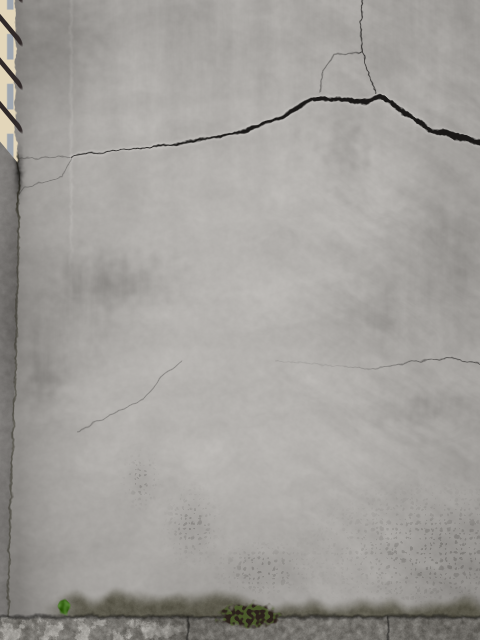
This texture is drawn by a WebGL 2 fragment shader. Its source:

```glsl
#version 300 es
precision highp float;
uniform vec2 u_resolution;
out vec4 fragColor;

const vec3 PLASTER = vec3(.705, .695, .682);
const vec3 CRACK = vec3(.1, .095, .09);
const vec3 MOSS = vec3(.29, .28, .22);

vec2 hash2(vec2 p) {
  vec3 q = fract(p.xyx * vec3(.1031, .103, .0973));
  q += dot(q, q.yzx + 33.33);
  return fract((q.xx + q.yz) * q.zy);
}

float corner(vec2 cell, vec2 offset) {
  float a = 6.2832 * hash2(cell).x;
  return dot(vec2(cos(a), sin(a)), offset);
}

float noise(vec2 p) {
  vec2 i = floor(p), f = fract(p), e = vec2(0, 1);
  vec2 u = f * f * (3. - 2. * f);
  return mix(mix(corner(i, f), corner(i + e.yx, f - e.yx), u.x),
             mix(corner(i + e, f - e), corner(i + 1., f - 1.), u.x), u.y);
}

float fbm(vec2 p) {
  float sum = 0., amp = .6;
  for (int i = 0; i < 5; i++) {
    sum += amp * noise(p);
    p = mat2(1.6, 1.2, -1.2, 1.6) * p + 7.3;
    amp *= .55;
  }
  return sum;
}

// Soft ellipse: centre and radii
float blot(vec2 p, vec4 s) {
  vec2 q = (p - s.xy) / s.zw;
  return exp(-dot(q, q));
}

float below(float edge, float x, float soft) {
  return 1. - smoothstep(edge - soft, edge + soft, x);
}

float path(vec2 p, vec2 pts[5]) {
  float dist = 9.;
  for (int i = 0; i < 4; i++) {
    vec2 a = p - pts[i], d = pts[i + 1] - pts[i];
    dist = min(dist, length(a - d * clamp(dot(a, d) / dot(d, d), 0., 1.)));
  }
  return dist;
}

// Scattered damp dots, one per grid cell
float dots(vec2 g) {
  vec2 h = hash2(floor(g));
  return below(.1 + .25 * h.y * h.x, length(fract(g) - .3 - .4 * h), .1) * step(.35, h.y);
}

void main() {
  vec2 p = gl_FragCoord.xy / u_resolution.y;
  float px = 1. / u_resolution.y;
  float cloud = fbm(p * 5.), grain = fbm(p * 90.), wash = fbm(p * vec2(28, 3));
  vec2 wobble = vec2(noise(p * 60.), noise(p * 60. + 31.));
  vec2 rough = p + .004 * wobble + .0018 * noise(p * 190.);

  // Plaster: clouds, vertical washes and slanted strokes
  vec2 slant = mat2(.82, .57, -.57, .82) * p;
  float shade = .07 * cloud + .025 * grain + .07 * wash * smoothstep(.55, 1., p.y);
  shade += .05 * fbm(slant * vec2(6, 40) + cloud) * smoothstep(.3, .6, p.x);
  shade += .04 * fbm(p * vec2(7, 24) + 2. * cloud);
  shade -= .15 * exp(-max(p.x - .03, 0.) / .06) + .05 * smoothstep(.5, .75, p.x);
  shade -= .045 * smoothstep(.75, 1., p.y) + .07 * below(.17, p.y, .15);

  // Broad stains and dotted damp
  vec4 stains[8] = vec4[8](vec4(.12, .52, .06, .08), vec4(.07, .42, .03, .06),
    vec4(.19, .56, .09, .04), vec4(.54, .77, .03, .06), vec4(.59, .5, .06, .06),
    vec4(.7, .6, .07, .12), vec4(.66, .36, .07, .03), vec4(.1, .93, .06, .09));
  for (int i = 0; i < 8; i++)
    shade -= .07 * (1. + 1.6 * cloud + wash) * blot(p + .03 * wobble, stains[i]);
  vec4 damp[4] = vec4[4](vec4(.68, .14, .13, .07), vec4(.41, .11, .05, .03),
    vec4(.22, .25, .02, .03), vec4(.3, .18, .03, .04));
  float spots = max(dots(rough * 85.), dots(rough * 130. + 9.));
  for (int i = 0; i < 4; i++)
    shade -= (.1 * spots + .03) * blot(p, damp[i]);
  shade += .04 * below(.002, abs(rough.x - .111), .003) * smoothstep(.45, .7, p.y);
  vec3 col = PLASTER + shade;

  // Main crack, widening to the right, with a pale lip
  float gap = min(path(rough, vec2[5](vec2(.111, .757), vec2(.26, .773), vec2(.378, .794),
    vec2(.443, .818), vec2(.488, .846))), path(rough, vec2[5](vec2(.488, .846),
    vec2(.573, .841), vec2(.596, .849), vec2(.671, .797), vec2(.76, .776))));
  float width = mix(.0006, .0042, smoothstep(.1, .72, p.x)) * (1. + .7 * noise(p * 45.));
  col += .05 * below(width + .003, gap, .003);
  col = mix(col, CRACK, below(width, gap, px));

  // Hairline cracks
  float fork = path(rough, vec2[5](vec2(.5, .857), vec2(.505, .89), vec2(.521, .914),
    vec2(.566, .919), vec2(.587, .854)));
  float west = path(rough, vec2[5](vec2(0, .66), vec2(.036, .705), vec2(.098, .724),
    vec2(.111, .756), vec2(.028, .752)));
  float east = path(rough, vec2[5](vec2(.43, .437), vec2(.586, .423), vec2(.651, .436),
    vec2(.703, .44), vec2(.755, .431)));
  float diagonal = path(rough, vec2[5](vec2(.12, .325), vec2(.195, .362), vec2(.225, .377),
    vec2(.25, .41), vec2(.284, .436)));
  float trunk = abs(rough.x - .563 - .08 * abs(p.y - .96)) + step(p.y, .919);
  float hair = mix(.45, .85, smoothstep(.555, .565, p.x)) * below(.0008, min(fork, trunk), px);
  hair = max(hair, .35 * below(.0006, min(west, diagonal), px));
  hair = max(hair, mix(.1, .65, smoothstep(.5, .74, p.x)) * below(.0007, east, px));
  col = mix(col, CRACK, hair);

  // Side wall and its joint
  float edge = .013 + .016 * smoothstep(.03, .65, p.y) - .005 * smoothstep(.75, .79, p.y);
  float wallTop = .779 - 1.2 * p.x;
  vec3 side = vec3(.47, .46, .45) + .12 * cloud + .06 * grain - 2. * p.x;
  col = mix(col, side, below(edge, p.x, px) * below(wallTop, p.y, px));
  float joint = below(.0015, abs(rough.x - edge), .0015) * below(.76, p.y, .005);
  col = mix(col, MOSS * .75, joint * (.55 + .4 * smoothstep(.6, .72, p.y)));
  col = mix(col, CRACK, .7 * blot(rough, vec4(.029, .73, .006, .03)));

  // Bright facade with windows and slanted rails
  float window = below(.005, abs(p.x - .016), px) * below(.02, abs(mod(p.y - .81, .078) - .039), px);
  vec3 facade = mix(vec3(.89, .84, .73), vec3(.62, .65, .69), window);
  col = mix(col, facade, below(edge, rough.x, px) * below(p.y, wallTop, px));
  float railY = mod(p.y + 1.2 * p.x - .803, .068) - .034;
  float rail = below(.0055, abs(railY), px) * below(.028, p.x, px);
  float knob = below(.006, length(vec2(p.x - .029, railY)), .002);
  col = mix(col, vec3(.19, .16, .16), smoothstep(.78, .79, p.y) * max(rail, knob));

  // Moss along the foot of the wall
  float mossTop = .054 + .025 * noise(p * vec2(25, 8)) + .014 * blot(p, vec4(.22, .05, .12, .1));
  float moss = below(mossTop, p.y, .013) * smoothstep(.05, .14, p.x);
  col = mix(col, MOSS + .12 * grain, .8 * moss);

  // Pavement with pale patches and slab joints
  vec3 paving = vec3(.44, .43, .41) + .22 * grain + .12 * cloud;
  paving += .17 * smoothstep(0., .2, fbm(p * 35.)) * below(.28, p.x, .06);
  paving *= 1. - .5 * below(.0015, abs(abs(rough.x - .45) - .157), .002);
  col = mix(col, paving, below(.036, rough.y, .002));
  col *= 1. - .45 * below(.0025, abs(rough.y - .036), .003);

  // Weeds
  float tuft = .32 * noise(p * 120.);
  float bush = blot(p, vec4(.39, .038, .05, .019)), sprout = blot(p, vec4(.1, .052, .01, .013));
  vec3 leaves = mix(vec3(.17, .13, .11), vec3(.29, .35, .17), smoothstep(-.15, .2, noise(p * 150.)));
  col = mix(col, leaves, smoothstep(.3, .6, bush + tuft));
  col = mix(col, vec3(.25, .42, .12) + tuft, smoothstep(.3, .6, sprout + tuft));
  fragColor = vec4(col, 1);
}
```
